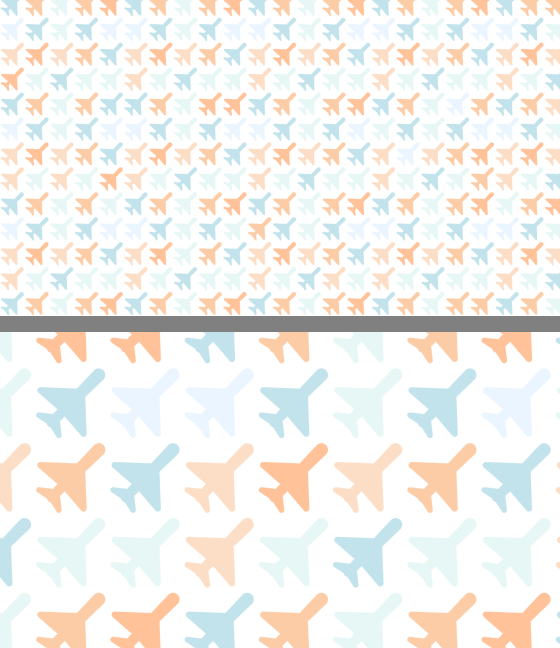
Top: the whole. Bottom: its middle third, enlarged.
Reproduce this pattern procedurally as a WebGL 2 fragment shader.

```glsl
#version 300 es
precision highp float;

uniform vec2 u_resolution;
out vec4 fragColor;

const vec2 PITCH = vec2(0.0783, 0.0789);   // cell size in canvas heights
const float SWAP_CHANCE = 0.08;            // share of cells with a stray colour
const vec3 PAPER = vec3(1.0);

// Plane dimensions in cell units: x runs along the body, y out to the side
const float NOSE = 0.53;
const float REAR = -0.37;
const float NOSE_RADIUS = 0.088;
const float REAR_RADIUS = 0.065;
const vec2 WING_FRONT = vec2(0.21, 0.0);
const vec2 WING_TIP = vec2(-0.17, 0.41);
const vec2 WING_BACK = vec2(-0.14, 0.0);
const float WING_ROUND = 0.042;
const vec2 TAIL_FRONT = vec2(-0.27, 0.0);
const vec2 TAIL_TIP = vec2(-0.42, 0.19);
const vec2 TAIL_BACK = vec2(-0.38, 0.0);
const float TAIL_ROUND = 0.037;

const int COLOURS = 6;
const vec3 PALETTE[COLOURS] = vec3[](
    vec3(1.00, 0.76, 0.60),   // orange
    vec3(0.99, 0.80, 0.65),   // apricot
    vec3(0.99, 0.87, 0.78),   // peach
    vec3(0.76, 0.89, 0.92),   // blue
    vec3(0.90, 0.97, 0.96),   // mint
    vec3(0.92, 0.96, 1.00));  // pale blue

// Repeating block of palette indices, bottom row first
const int BLOCK_W = 5;
const int BLOCK_H = 4;
const int BLOCK[BLOCK_W * BLOCK_H] = int[](
    3, 1, 4, 1, 0,
    2, 4, 3, 4, 4,
    2, 0, 2, 1, 3,
    5, 3, 4, 3, 5);

float hash(vec2 p) {
    return fract(sin(dot(p, vec2(127.1, 311.7))) * 43758.5453);
}

float cross2(vec2 a, vec2 b) {
    return a.x * b.y - a.y * b.x;
}

// Squared distance to an edge, and signed side of it
vec2 edgeDistance(vec2 p, vec2 a, vec2 b, float winding) {
    vec2 e = b - a;
    vec2 v = p - a;
    vec2 q = v - e * clamp(dot(v, e) / dot(e, e), 0.0, 1.0);
    return vec2(dot(q, q), winding * cross2(v, e));
}

float triangle(vec2 p, vec2 a, vec2 b, vec2 c) {
    float winding = sign(cross2(b - a, a - c));
    vec2 d = min(min(edgeDistance(p, a, b, winding),
                     edgeDistance(p, b, c, winding)),
                 edgeDistance(p, c, a, winding));
    return -sqrt(d.x) * sign(d.y);
}

// Capsule along x whose radius narrows towards the rear
float fuselage(vec2 p) {
    float t = clamp((p.x - REAR) / (NOSE - REAR), 0.0, 1.0);
    return length(p - vec2(mix(REAR, NOSE, t), 0.0)) - mix(REAR_RADIUS, NOSE_RADIUS, t);
}

float plane(vec2 p) {
    // Turn the nose to the upper right and mirror across the body
    vec2 q = vec2(p.x + p.y, abs(p.x - p.y)) * sqrt(0.5);
    float wing = triangle(q, WING_FRONT, WING_TIP, WING_BACK) - WING_ROUND;
    float tail = triangle(q, TAIL_FRONT, TAIL_TIP, TAIL_BACK) - TAIL_ROUND;
    return min(fuselage(q), min(wing, tail));
}

vec3 cellColour(vec2 cell) {
    ivec2 slot = ivec2(mod(cell, vec2(BLOCK_W, BLOCK_H)));
    int index = BLOCK[slot.y * BLOCK_W + slot.x];
    if (hash(cell) < SWAP_CHANCE) {
        index = min(int(hash(cell + 17.3) * float(COLOURS)), COLOURS - 1);
    }
    return PALETTE[index];
}

void main() {
    vec2 grid = gl_FragCoord.xy / u_resolution.y / PITCH;
    vec2 cell = floor(grid);
    float softness = 0.75 / (u_resolution.y * PITCH.y);
    float d = plane(fract(grid) - 0.5);
    float cover = 1.0 - smoothstep(-softness, softness, d);
    fragColor = vec4(mix(PAPER, cellColour(cell), cover), 1.0);
}
```
